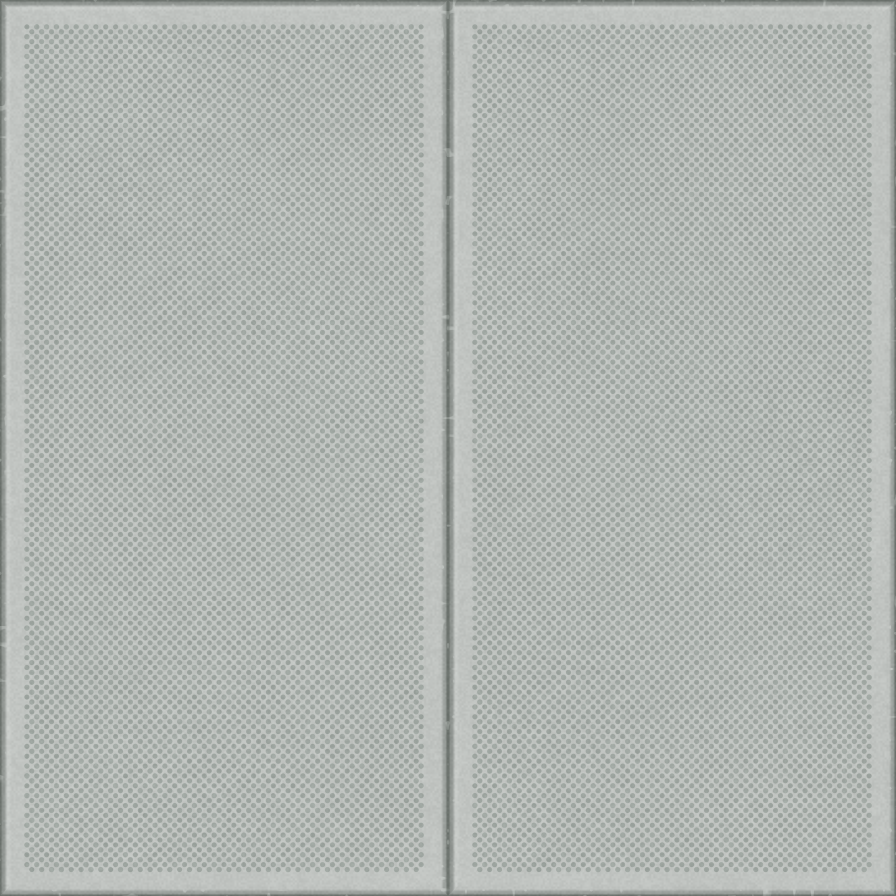
A WebGL 1 fragment shader for this texture:

```glsl
precision highp float;
// Two tall perforated metal panels with staggered round holes, plain rims and bevelled seams.
uniform vec2 u_resolution;

const vec2 PANELS = vec2(2.0, 1.0);
const vec2 PANEL_SIZE = 1.0 / PANELS;
const float RIM = 0.03;            // panel edge to first hole centre
const float HALF_PITCH = 0.0055;   // half the hole spacing
const float HOLE_RADIUS = 0.0029;
const vec2 LAST_HOLE = vec2(80.0, 171.0);

const vec3 METAL = vec3(0.752, 0.766, 0.754);
const vec3 HOLE = vec3(0.622, 0.652, 0.632);
const vec3 BEVEL = vec3(0.565, 0.585, 0.570);
const vec3 GROOVE = vec3(0.425, 0.450, 0.430);

float hash(vec2 p) {
  vec3 q = fract(vec3(p.xyx) * 0.1031);
  q += dot(q, q.yzx + 33.33);
  return fract((q.x + q.y) * q.z);
}

float valueNoise(vec2 p) {
  vec2 i = floor(p);
  vec2 f = fract(p);
  f = f * f * (3.0 - 2.0 * f);
  float low = mix(hash(i), hash(i + vec2(1.0, 0.0)), f.x);
  float high = mix(hash(i + vec2(0.0, 1.0)), hash(i + vec2(1.0)), f.x);
  return mix(low, high, f.y);
}

// Nearest point of a staggered lattice: even-even or odd-odd indices
vec2 nearestHole(vec2 g) {
  vec2 even = 2.0 * floor(g * 0.5 + 0.5);
  vec2 odd = 2.0 * floor(g * 0.5) + 1.0;
  return distance(g, even) < distance(g, odd) ? even : odd;
}

// x: hole coverage, y: random value of that hole
vec2 perforation(vec2 p, vec2 panel, float px) {
  vec2 g = (p - RIM) / HALF_PITCH;
  vec2 id = nearestHole(g);
  vec2 inside = step(vec2(-0.5), id) * step(id, LAST_HOLE + 0.5);
  float rnd = hash(id + panel * 211.0);
  float radius = HOLE_RADIUS * (0.96 + 0.08 * rnd);
  float d = distance(g, id) * HALF_PITCH - radius;
  float soft = max(0.65 * px, 0.0006);
  return vec2((1.0 - smoothstep(-soft, soft, d)) * inside.x * inside.y, rnd);
}

// Rounded panel edge, lit from the upper left
vec3 bevelEdge(vec3 face, vec2 p, float wear, float px) {
  vec2 nearSide = p;
  vec2 farSide = PANEL_SIZE - p;
  float lit = min(nearSide.x, nearSide.y);
  float shaded = min(farSide.x, farSide.y);
  float d = min(lit, shaded);
  float isLit = smoothstep(-px, px, shaded - lit);
  float aa = 0.4 * px;
  vec3 slope = BEVEL + 0.045 * (1.0 - isLit);
  slope = mix(GROOVE, slope, smoothstep(0.0008 - aa, 0.0030 + aa, d));
  slope += 0.12 * smoothstep(0.80, 0.95, wear);
  float glint = (d - 0.0095) / 0.0022;
  face += (isLit * 0.035 - 0.008) * exp(-glint * glint);
  return mix(slope, face, smoothstep(0.0045 - aa, 0.0080 + aa, d));
}

void main() {
  vec2 uv = gl_FragCoord.xy / u_resolution;
  float px = 1.0 / min(u_resolution.x, u_resolution.y);
  vec2 top = vec2(uv.x, 1.0 - uv.y);
  vec2 panel = floor(top * PANELS);
  vec2 p = top - panel * PANEL_SIZE;

  // Fine grain and faint broad mottling
  float grain = valueNoise(uv * 430.0) - 0.5;
  float mottle = valueNoise(uv * 95.0 + 17.0) - 0.5;
  float cloud = valueNoise(uv * 9.0 + 41.0) - 0.5;

  // Holes in the sheet
  vec2 hole = perforation(p, panel, px);
  vec3 color = mix(METAL, HOLE + 0.03 * (hole.y - 0.5), hole.x);

  // Seams with small worn specks
  float wear = valueNoise(uv * 150.0 + 73.0);
  color = bevelEdge(color, p, wear, px);

  color += 0.040 * grain + 0.016 * mottle + 0.008 * cloud;
  gl_FragColor = vec4(color, 1.0);
}
```
